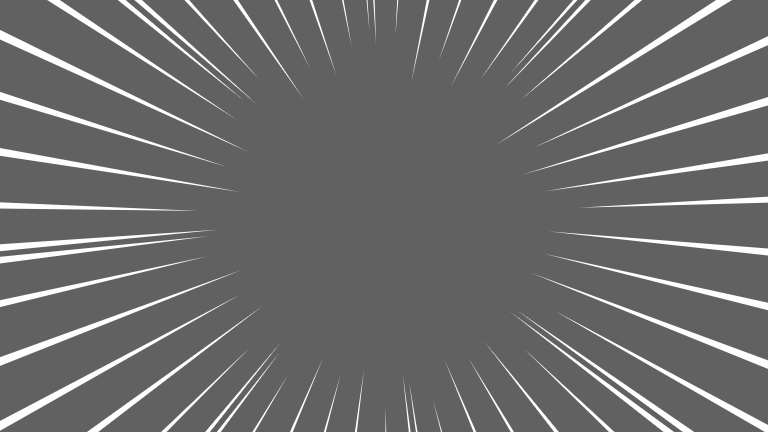
Write a Shadertoy shader that draws this background.

```glsl
// White speed lines tapering toward an empty centre on a flat grey field.

const vec3 GREY = vec3(0.38);
const vec3 WHITE = vec3(0.995);

const int RAY_COUNT = 54;
const int RAYS_PER_GROUP = 7;
const float GROUP_START = 1.52;   // degrees
const float GROUP_SPAN = 46.03;   // degrees
const float RAY_STEP = 7.9;       // degrees between neighbours
const float GROUP_REACH = 22.1;   // outermost rays crowd the group edges
const float TAPER = 0.0158;       // half width gained per unit of length

// Inner radius of each slot in the first group, and its drift per group
const float TIP_RADIUS[7] = float[7](0.451, 0.375, 0.333, 0.380, 0.305, 0.414, 0.405);
const float TIP_DRIFT[7] = float[7](-0.0106, 0.011, 0.0046, 0.0, 0.011, 0.0058, -0.007);

// Direction of a ray: evenly stepped slots, clamped to the group's reach
vec2 rayDirection(int group, int slot) {
    float offset = clamp(RAY_STEP * float(slot - 3), -GROUP_REACH, GROUP_REACH);
    float angle = radians(GROUP_START + GROUP_SPAN * (float(group) + 0.5) + offset);
    return vec2(cos(angle), sin(angle));
}

// Share of a pixel covered by a wedge opening outward from tipRadius
float wedgeCoverage(vec2 p, vec2 direction, float tipRadius, float taper, float pixel) {
    float along = dot(p, direction) - tipRadius;
    float across = direction.x * p.y - direction.y * p.x;
    float halfWidth = taper * max(along, 0.0);
    float upper = min(halfWidth, across + 0.5 * pixel);
    float lower = max(-halfWidth, across - 0.5 * pixel);
    return clamp((upper - lower) / pixel, 0.0, 1.0);
}

// Combined coverage of every ray
float speedLines(vec2 p, float pixel) {
    float coverage = 0.0;
    for (int i = 0; i < RAY_COUNT; i++) {
        int group = i / RAYS_PER_GROUP;
        int slot = i % RAYS_PER_GROUP;
        float tipRadius = TIP_RADIUS[slot] + TIP_DRIFT[slot] * float(group);
        vec2 direction = rayDirection(group, slot);
        coverage = max(coverage, wedgeCoverage(p, direction, tipRadius, TAPER, pixel));
    }
    return coverage;
}

void mainImage(out vec4 fragColor, in vec2 fragCoord) {
    // Centred coordinates, one unit per canvas height
    vec2 p = (fragCoord - 0.5 * iResolution.xy) / iResolution.y;
    float pixel = 1.0 / iResolution.y;

    fragColor = vec4(mix(GREY, WHITE, speedLines(p, pixel)), 1.0);
}
```
